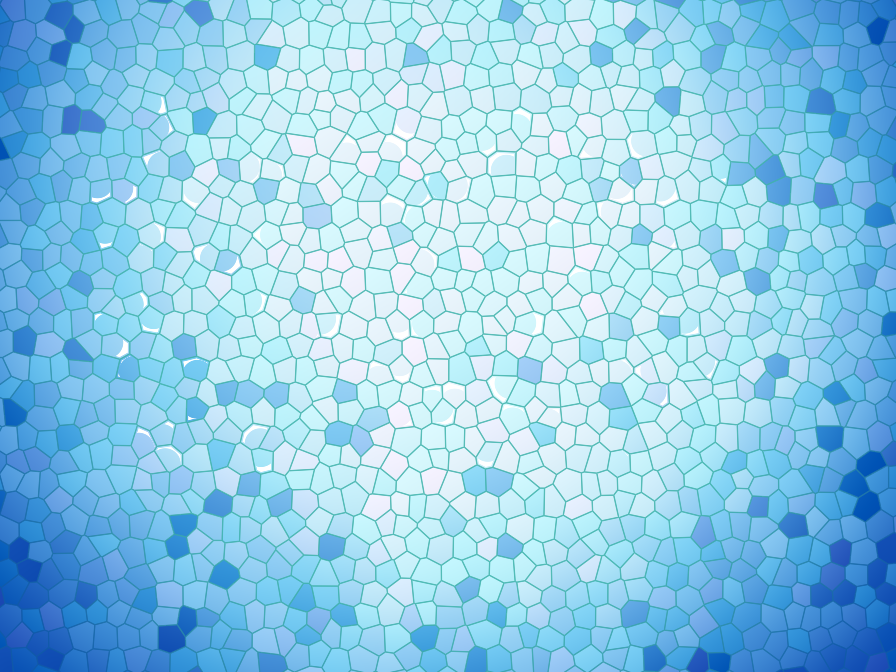
This pattern is drawn by a WebGL 1 fragment shader. Its source:

```glsl
precision highp float;
uniform vec2 u_resolution;

float hash(vec2 p) {
  vec3 q = fract(vec3(p.xyx) * 0.1031);
  q += dot(q, q.yzx + 33.33);
  return fract((q.x + q.y) * q.z);
}

float noise(vec2 p) {
  vec2 i = floor(p), f = fract(p);
  f = f * f * (3.0 - 2.0 * f);
  return mix(mix(hash(i), hash(i + vec2(1.0, 0.0)), f.x),
             mix(hash(i + vec2(0.0, 1.0)), hash(i + 1.0), f.x), f.y);
}

// Jittered seed of a tile on a staggered grid
vec2 seedPoint(vec2 id) {
  vec2 jitter = vec2(hash(id + 17.0), hash(id + 61.0)) - 0.5;
  return id + vec2(0.25 + 0.5 * mod(id.y, 2.0), 0.5) + jitter * 0.64;
}

// Pale centre through sky blue to deep blue
vec3 blueRamp(float t) {
  vec3 c = mix(vec3(0.91, 0.955, 0.985), vec3(0.80, 0.935, 0.98), smoothstep(0.0, 0.26, t));
  c = mix(c, vec3(0.54, 0.79, 0.95), smoothstep(0.2, 0.52, t));
  c = mix(c, vec3(0.29, 0.59, 0.86), smoothstep(0.45, 0.82, t));
  return mix(c, vec3(0.06, 0.30, 0.70), smoothstep(0.7, 1.24, t));
}

void main() {
  const float ROWS = 30.0;
  vec2 uv = gl_FragCoord.xy / u_resolution;
  vec2 p = gl_FragCoord.xy / u_resolution.y * ROWS;
  float pixel = ROWS / u_resolution.y;
  vec2 base = floor(p);

  // Nearest seed
  vec2 cell = base, center = p;
  float nearest = 100.0;
  for (int y = -2; y <= 2; y++) {
    for (int x = -2; x <= 2; x++) {
      vec2 id = base + vec2(float(x), float(y));
      vec2 s = seedPoint(id);
      float d = dot(s - p, s - p);
      if (d < nearest) {
        nearest = d;
        cell = id;
        center = s;
      }
    }
  }

  // Distance to the tile border
  float edge = 10.0;
  for (int y = -2; y <= 2; y++) {
    for (int x = -2; x <= 2; x++) {
      vec2 s = seedPoint(cell + vec2(float(x), float(y)));
      vec2 away = s - center;
      if (dot(away, away) > 0.0001) {
        edge = min(edge, dot(0.5 * (s + center) - p, normalize(away)));
      }
    }
  }

  // Vignette with random tile shades
  vec2 q = (uv - vec2(0.505, 0.61)) / vec2(0.5, 0.6);
  float vignette = dot(q * q, vec2(0.74, 0.52));
  float pick = hash(cell + 103.0);
  float patches = noise(center * 0.22 + 9.0) - 0.5;
  float shade = vignette + patches * 0.16 + (pick - 0.55) * 0.16
              + 0.28 * smoothstep(0.84, 1.0, pick);
  vec3 color = blueRamp(shade);

  // Cyan and lavender tints
  float tint = hash(cell + 211.0);
  color += vec3(-0.07, 0.015, 0.005) * smoothstep(0.55, 0.8, tint);
  color += vec3(0.05, -0.01, 0.01) * (1.0 - smoothstep(0.05, 0.15, tint));
  color += 0.02 * dot(p - center, vec2(-0.5, 0.7));

  // White slivers tucked into a few tile corners
  float angle = 6.2832 * hash(cell + 307.0);
  vec2 facing = vec2(cos(angle), sin(angle));
  float crescent = length(p - center + facing * 0.3) - 0.70;
  float sliver = smoothstep(-0.5, 0.5, min(crescent, edge - 0.09) / pixel);
  vec2 zone = abs((center / ROWS * u_resolution.y / u_resolution - vec2(0.46, 0.58)) / vec2(0.36, 0.27));
  float chosen = step(0.82, hash(cell + 401.0)) * step(max(zone.x, zone.y), 1.0);
  color = mix(color, vec3(1.0), sliver * chosen);

  // Teal grout, fading to blue toward the rim
  vec3 grout = mix(vec3(0.25, 0.70, 0.67), vec3(0.06, 0.35, 0.66), smoothstep(0.35, 1.1, vignette));
  float line = 1.0 - smoothstep(0.03 - 0.5 * pixel, 0.03 + 0.6 * pixel, edge);
  color = mix(color, grout, line * 0.85);

  gl_FragColor = vec4(clamp(color, 0.0, 1.0), 1.0);
}
```
